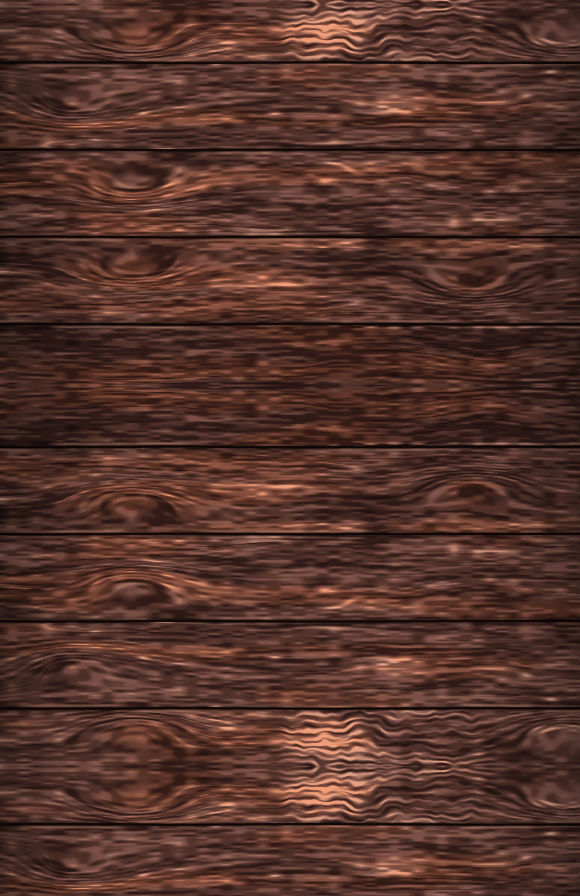
Reproduce this texture procedurally as a WebGL 1 fragment shader.

```glsl
precision highp float;
// Dark stained wooden boards, stacked and mirrored about a horizontal axis.
// Each board has a contour field bent by layered sines and knots; rings,
// thin grain lines, fibres and pale streaks all follow that field.

uniform vec2 u_resolution;

// Lengths are fractions of the canvas height.
#define MIRROR_Y 0.5697
#define HALF_PERIOD 0.4251
#define CORE_HALF 0.0684
#define BOARD 0.0973
#define SEAM_HALF 0.0013
#define RING_FREQ 820.0
#define CONTRAST 1.1
#define DARK vec3(0.18, 0.10, 0.09)
#define MID vec3(0.31, 0.19, 0.16)
#define LIGHT vec3(0.46, 0.30, 0.265)
#define PALE vec3(0.84, 0.60, 0.50)
#define AMBER_TINT vec3(1.20, 0.98, 0.76)

float hash(vec2 p) {
  vec3 q = fract(p.xyx * 0.1031);
  q += dot(q, q.yzx + 33.33);
  return fract((q.x + q.y) * q.z);
}

float noise(vec2 p) {
  vec2 i = floor(p), f = fract(p);
  f *= f * (3.0 - 2.0 * f);
  return mix(mix(hash(i), hash(i + vec2(1, 0)), f.x),
             mix(hash(i + vec2(0, 1)), hash(i + vec2(1, 1)), f.x), f.y);
}

// Layered, rotated sines, roughly -1 to 1.
float sway(vec2 p) {
  float sum = 0.0, amp = 0.5;
  for (int i = 0; i < 4; i++) {
    p = mat2(0.8, 0.6, -0.6, 0.8) * p * 1.7 + 1.3;
    sum += amp * sin(p.x + 1.5 * sin(p.y));
    amp *= 0.55;
  }
  return sum;
}

// Thin continuous line along the middle contour of stretched noise.
float grainLine(vec2 p, float width) {
  return 1.0 - smoothstep(0.0, width, abs(noise(p) - 0.5));
}

// Knot on one side of a board: centre in xy, strength in z.
vec3 knot(float board, float side) {
  float last = step(3.5, board);
  float third = step(2.5, board) - last;
  float x = mix(0.148 - 0.063 * third, 0.527 + 0.106 * last, side);
  float y = 0.5 - 0.3 * last + 0.2 * (hash(vec2(board, side)) - 0.5);
  float outer = step(abs(abs(board - 2.5) - 1.5), 0.1);
  float present = mix(step(0.5, board), outer, side);
  return vec3(x, CORE_HALF + (board - 1.0 + y) * BOARD, mix(0.2, 1.0, present));
}

// Wood colour from dark pores to pale sapwood.
vec3 woodRamp(float t) {
  vec3 c = DARK * (0.6 + 0.4 * smoothstep(-0.2, 0.1, t));
  c = mix(c, MID, smoothstep(0.12, 0.40, t));
  c = mix(c, LIGHT, smoothstep(0.40, 0.62, t));
  return mix(c, PALE, smoothstep(0.62, 0.98, t));
}

void main() {
  vec2 p = gl_FragCoord.xy / u_resolution.y;
  float px = 1.0 / u_resolution.y;

  // Mirror fold, board index and nearest seam
  float turn = mod(MIRROR_Y - p.y, 2.0 * HALF_PERIOD);
  p.y = min(turn, 2.0 * HALF_PERIOD - turn);
  float e = p.y - CORE_HALF + 0.0005 * sway(vec2(p.x * 9.0, 2.0));
  float board = floor(e / BOARD) + 1.0;
  float seamId = floor(e / BOARD + 0.5);
  float seam = abs(e - BOARD * seamId);
  float core = step(board, 0.5);

  // Contour field bent by sway, knots and a figured patch
  float bend = sway(p * vec2(8.0, 18.0) + board * 17.0);
  float g = p.y + 0.004 * bend;
  float knotGlow = 0.0;
  for (int i = 0; i < 2; i++) {
    vec3 k = knot(board, float(i));
    vec2 r = (p - k.xy) / vec2(0.062, 0.021);
    float bump = k.z * exp(-dot(r, r));
    g += 0.034 * bump;
    knotGlow += bump;
  }
  float edge = p.x + 0.010 * bend;
  float figure = step(3.5, board) * smoothstep(0.31, 0.335, edge)
               * (1.0 - smoothstep(0.50, 0.58, edge));
  g += figure * 0.007 * sway(p * vec2(34.0, 30.0));
  float h = mix(p.y, g, 0.5);

  // Rings, fibres, fine lines and streaks
  vec2 seed = vec2(board * 31.0, board * 7.0);
  float rings = sin(g * RING_FREQ + 1.5 * bend);
  float fibre = noise(vec2(p.x * 16.0, g * 210.0) + seed) - 0.5;
  float fine = noise(vec2(p.x * 75.0, h * 400.0) + seed) - 0.5;
  float broad = sway(vec2(p.x * 5.0, g * 38.0) + seed);
  float pore = grainLine(vec2(p.x * 6.0, g * 120.0) + seed + 40.0, 0.13);
  pore *= 0.35 + 0.65 * smoothstep(0.3, 0.7, noise(vec2(p.x * 11.0, h * 50.0) + 70.0));
  float glint = grainLine(vec2(p.x * 9.0, g * 100.0) + seed + 90.0, 0.12)
              * smoothstep(0.55, 0.8, noise(vec2(p.x * 13.0, h * 45.0) + seed));
  float streak = smoothstep(0.80, 0.93, noise(vec2(p.x * 10.0, g * 70.0) + seed + 9.0));
  float relief = 0.32 * fibre + 0.46 * fine + 0.08 * broad
               + (0.05 + 0.07 * min(knotGlow, 1.0) + 0.13 * figure) * rings;
  float tone = 0.43 + CONTRAST * relief - 0.27 * pore;
  tone += (0.24 * glint + 0.15 * streak) * (1.0 - 0.5 * core);
  tone += 0.012 * (board - 1.5) - 0.14 * core;
  tone += figure * (0.06 + 0.22 * smoothstep(0.0, 0.6, broad));

  // Colour, seam shadow and darker sides
  vec3 color = woodRamp(tone);
  float amber = smoothstep(0.0, 0.8, broad + 0.4 * knotGlow + 0.2 * step(board, 1.5));
  color *= mix(vec3(1.0), AMBER_TINT, 0.5 * amber);
  color *= 0.74 + 0.26 * smoothstep(0.0, 0.008, seam);

  // Worn pale rims, then the open gap
  float worn = smoothstep(0.5, 0.8, noise(vec2(p.x * 11.0, seamId * 5.0 + board * 3.0)));
  worn = max(worn * 0.5, core * smoothstep(0.34, 0.38, p.x) * (0.45 + fibre + fine));
  float rim = (seam - 0.0034) / 0.0014;
  color = mix(color, PALE, 0.8 * clamp(worn, 0.0, 1.0) * exp(-rim * rim));
  float gap = smoothstep(SEAM_HALF - 0.6 * px, SEAM_HALF + 0.6 * px, seam);
  color = mix(vec3(0.06, 0.025, 0.025), color, gap);
  float side = abs(2.0 * gl_FragCoord.x / u_resolution.x - 1.0);
  color *= 1.04 - 0.32 * pow(side, 5.0);
  gl_FragColor = vec4(color, 1.0);
}
```
